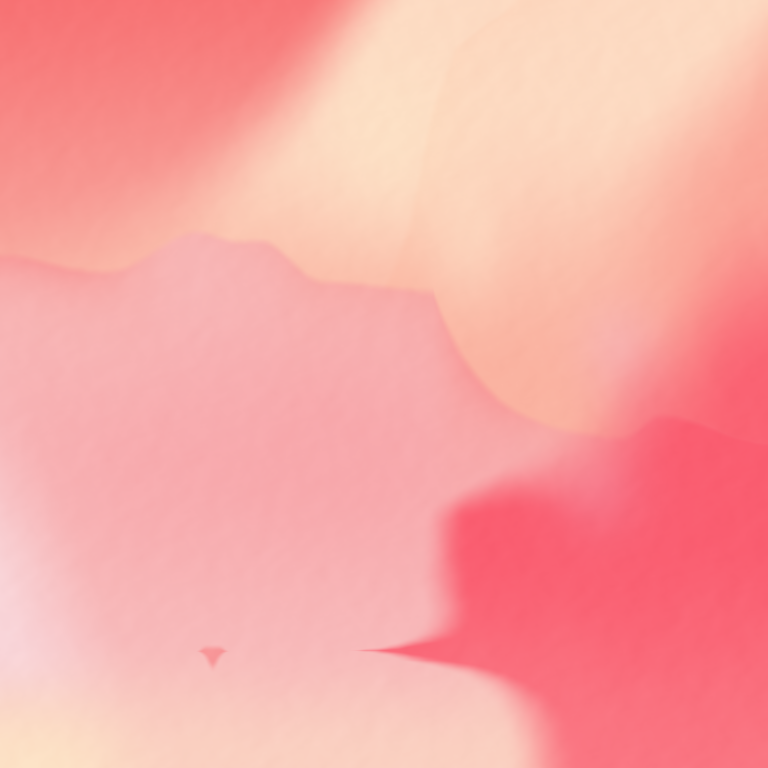
Reproduce this background procedurally as a three.js fragment shader.

```glsl
// Abstract watercolour background: overlapping coral, cream, pink and red washes on grained paper.
varying vec2 vUv;

const vec3 CREAM = vec3(0.99, 0.855, 0.76);
const vec3 PALE_CREAM = vec3(0.99, 0.885, 0.775);
const vec3 PEACH = vec3(0.98, 0.70, 0.63);
const vec3 DEEP_PEACH = vec3(0.98, 0.65, 0.595);
const vec3 CORAL = vec3(0.97, 0.43, 0.44);
const vec3 SOFT_CORAL = vec3(0.97, 0.63, 0.60);
const vec3 PINK = vec3(0.97, 0.66, 0.675);
const vec3 PALE_PINK = vec3(0.97, 0.735, 0.735);
const vec3 LILAC = vec3(0.975, 0.835, 0.85);
const vec3 BLUSH = vec3(0.98, 0.815, 0.755);
const vec3 RIM = vec3(0.97, 0.56, 0.57);
const vec3 SALMON = vec3(0.97, 0.645, 0.625);
const vec3 MAGENTA = vec3(0.96, 0.50, 0.58);
const vec3 RED = vec3(0.98, 0.36, 0.435);
const vec3 LIGHT_RED = vec3(0.98, 0.455, 0.505);
const float GRAIN_SCALE = 27.0;
const float GRAIN_STRENGTH = 0.025;
const float EDGE_WOBBLE = 0.006;

vec2 hashGradient(vec2 cell) {
  vec2 h = vec2(dot(cell, vec2(127.1, 311.7)), dot(cell, vec2(269.5, 183.3)));
  return fract(sin(h) * 43758.5) * 2.0 - 1.0;
}

float gradientNoise(vec2 p) {
  vec2 i = floor(p), f = fract(p);
  vec2 u = f * f * f * (f * (f * 6.0 - 15.0) + 10.0);
  vec2 e = vec2(1.0, 0.0);
  float bottom = mix(dot(hashGradient(i), f), dot(hashGradient(i + e.xy), f - e.xy), u.x);
  float top = mix(dot(hashGradient(i + e.yx), f - e.yx), dot(hashGradient(i + e.xx), f - e.xx), u.x);
  return mix(bottom, top, u.y);
}

float fbm(vec2 p) {
  float sum = 0.0, amplitude = 0.5;
  for (int i = 0; i < 4; i++) {
    sum += amplitude * gradientNoise(p);
    p = mat2(1.6, 1.2, -1.2, 1.6) * p + 7.3;
    amplitude *= 0.5;
  }
  return sum;
}

float glow(vec2 p, vec2 center, vec2 radius) {
  vec2 q = (p - center) / radius;
  return exp(-dot(q, q));
}

// Height of the upper edge of the pink wash.
float ridge(float x) {
  float h = 0.668 - 0.021 * smoothstep(0.0, 0.14, x) + 0.053 * smoothstep(0.14, 0.258, x);
  h -= 0.012 * smoothstep(0.258, 0.31, x) + 0.053 * smoothstep(0.34, 0.42, x);
  h -= 0.013 * smoothstep(0.42, 0.56, x);
  h -= 0.198 * (1.0 - exp(-max(x - 0.564, 0.0) / 0.07));
  return h + 0.033 * smoothstep(0.81, 0.86, x) - 0.03 * smoothstep(0.86, 1.0, x);
}

vec3 upperWash(vec2 p, float drift) {
  vec3 c = mix(PEACH, CREAM, smoothstep(0.51, 0.88, p.y));
  // Pale fold running down through the cream
  float fold = p.x - 0.52 - 0.3 * (p.y - 0.7) - 0.06 * smoothstep(0.93, 1.0, p.y) - drift * 0.03;
  c = mix(c, PALE_CREAM, 0.8 * glow(p, vec2(0.51, 0.82), vec2(0.1, 0.12)));
  c = mix(c, CREAM, 0.7 * glow(p, vec2(0.61, 0.71), vec2(0.05, 0.1)));
  c -= vec3(0.0, 0.018, 0.022) * smoothstep(-0.006, 0.006, fold) * exp(-max(fold, 0.0) / 0.08);
  // Warm right side
  float rise = max(p.y - 0.6, 0.0);
  float right = p.x - 0.8 - 1.5 * rise * rise + drift * 0.04;
  c = mix(c, DEEP_PEACH, smoothstep(-0.08, 0.15, right));
  // Coral corner
  float corner = p.y - 0.655 - (p.x - 0.14) + 1.6 * (p.x - 0.14) * (0.48 - p.x) + drift * 0.05;
  vec3 coral = mix(SOFT_CORAL, CORAL, smoothstep(0.62, 1.08, p.y - 0.1 * p.x));
  c = mix(c, coral, smoothstep(-0.09, 0.12, corner));
  return mix(c, PALE_PINK, 0.6 * glow(p, vec2(0.805, 0.55), vec2(0.05, 0.06)));
}

vec3 pinkWash(vec2 p, float depth, float drift) {
  float band = glow(p, vec2(0.4, 0.41), vec2(0.45, 0.18));
  vec3 c = mix(PALE_PINK, PINK, clamp(band * 1.05 + drift * 0.3, 0.0, 1.0));
  // Pale left margin and warm foot
  float margin = p.x - 0.16 + 0.4 * (p.y - 0.09) + drift * 0.03;
  float pale = (1.0 - smoothstep(-0.13, 0.04, margin)) * (1.0 - smoothstep(0.25, 0.65, p.y));
  c = mix(c, LILAC, pale);
  c = mix(c, BLUSH, 1.0 - smoothstep(0.01, 0.17, p.y + drift * 0.04));
  c = mix(c, PALE_CREAM, pale * (1.0 - smoothstep(0.0, 0.13, p.y)));
  // Pigment gathered below the edge, deepest at the left and on the steep flank
  c = mix(c, SALMON, 0.75 * exp(-depth / 0.06) * (1.0 - 0.6 * glow(p, vec2(0.26, 0.66), vec2(0.09))));
  float deep = max(1.0 - smoothstep(0.05, 0.22, p.x), glow(p, vec2(0.62, 0.5), vec2(0.07, 0.1)));
  return mix(c, RIM, 0.7 * deep * exp(-depth / 0.025));
}

float redMask(vec2 p, float drift) {
  float left = 0.57 + 0.135 * (1.0 - exp(-max(0.14 - p.y, 0.0) / 0.04));
  float ragged = 0.012 * gradientNoise(p * vec2(60.0, 150.0));
  float spike = exp(-abs(p.y - 0.153) / 0.011);
  left -= (0.105 + ragged) * spike;
  float top = 0.335 + 0.36 * (p.x - 0.58) + 0.15 * smoothstep(0.76, 0.98, p.x);
  float foot = 1.0 - smoothstep(0.06, 0.16, p.y);
  float side = smoothstep(-0.015 - 0.03 * foot, 0.045 + 0.01 * foot, p.x - left + drift * 0.03);
  float topWidth = mix(0.022, 0.13, smoothstep(0.58, 0.92, p.x));
  return side * smoothstep(-topWidth, topWidth, top - p.y + drift * 0.03);
}

void main() {
  vec2 p = vUv;
  float drift = fbm(p * 5.0);
  float slope = (ridge(p.x + 0.03) - ridge(p.x - 0.03)) / 0.06;
  float depth = (ridge(p.x) + EDGE_WOBBLE * fbm(p * 18.0) - p.y) / sqrt(1.0 + slope * slope);
  float below = smoothstep(-0.005, 0.008, depth);
  vec3 color = mix(upperWash(p, drift), pinkWash(p, max(depth, 0.0), drift), below);

  // Red wash with a magenta fringe
  color = mix(color, MAGENTA, 0.4 * glow(p, vec2(0.84, 0.46), vec2(0.06, 0.1)));
  vec3 red = mix(LIGHT_RED, RED, smoothstep(-0.02, 0.32, p.y + drift * 0.15));
  red = mix(red, MAGENTA, 0.55 * glow(p, vec2(0.78, 0.36), vec2(0.06, 0.06)));
  float layered = max(below, 0.7 * smoothstep(0.87, 0.97, p.x));
  color = mix(color, red, redMask(p, drift) * mix(0.72, 0.98, layered));

  // Small tapered droplet
  float taper = 0.011 * clamp((p.y - 0.122) / 0.03, 0.0, 1.0) + 0.008 * exp(-abs(p.y - 0.152) / 0.004);
  float droplet = 1.0 - smoothstep(taper - 0.006, taper + 0.004, abs(p.x - 0.277));
  droplet *= smoothstep(0.122, 0.14, p.y) * (1.0 - smoothstep(0.152, 0.162, p.y));
  color = mix(color, RIM, 0.85 * droplet);

  // Embossed paper grain
  vec2 grainPos = mat2(0.8, -0.6, 0.6, 0.8) * p * vec2(1.0, 1.3) * GRAIN_SCALE;
  float relief = fbm(grainPos) - fbm(grainPos + vec2(0.2, -0.3));
  color += GRAIN_STRENGTH * relief * vec3(0.5, 1.0, 1.0);
  gl_FragColor = vec4(clamp(color, 0.0, 1.0), 1.0);
}
```
